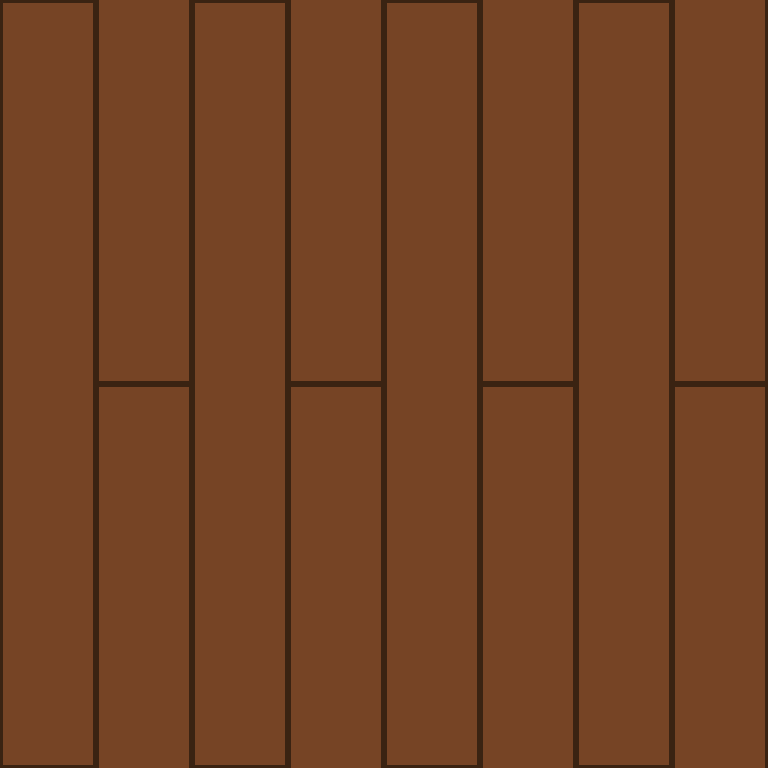
Reproduce this texture procedurally as a WebGL 2 fragment shader.

```glsl
#version 300 es
precision highp float;

uniform vec2 u_resolution;
out vec4 fragColor;

// Distance from x to the nearest whole number
float distanceToInteger(float x) {
    return abs(x - floor(x + 0.5));
}

void main() {
    vec2 uv = gl_FragCoord.xy / u_resolution;
    float pixel = 1.0 / min(u_resolution.x, u_resolution.y);

    // Eight upright planks, every second one shifted by half its length
    float column = floor(uv.x * 8.0);
    float shift = 0.5 * mod(column, 2.0);

    // Canvas distance to the long seams and to the end joints
    float seam = distanceToInteger(uv.x * 8.0) / 8.0;
    float joint = distanceToInteger(uv.y + shift);
    float edge = min(seam, joint) - 1.0 / 256.0;

    // Flat wood with dark, softly antialiased gaps
    vec3 wood = vec3(0.463, 0.265, 0.145);
    vec3 gap = vec3(0.227, 0.137, 0.071);
    float plank = clamp(edge / pixel + 0.5, 0.0, 1.0);
    fragColor = vec4(mix(gap, wood, plank), 1.0);
}
```
